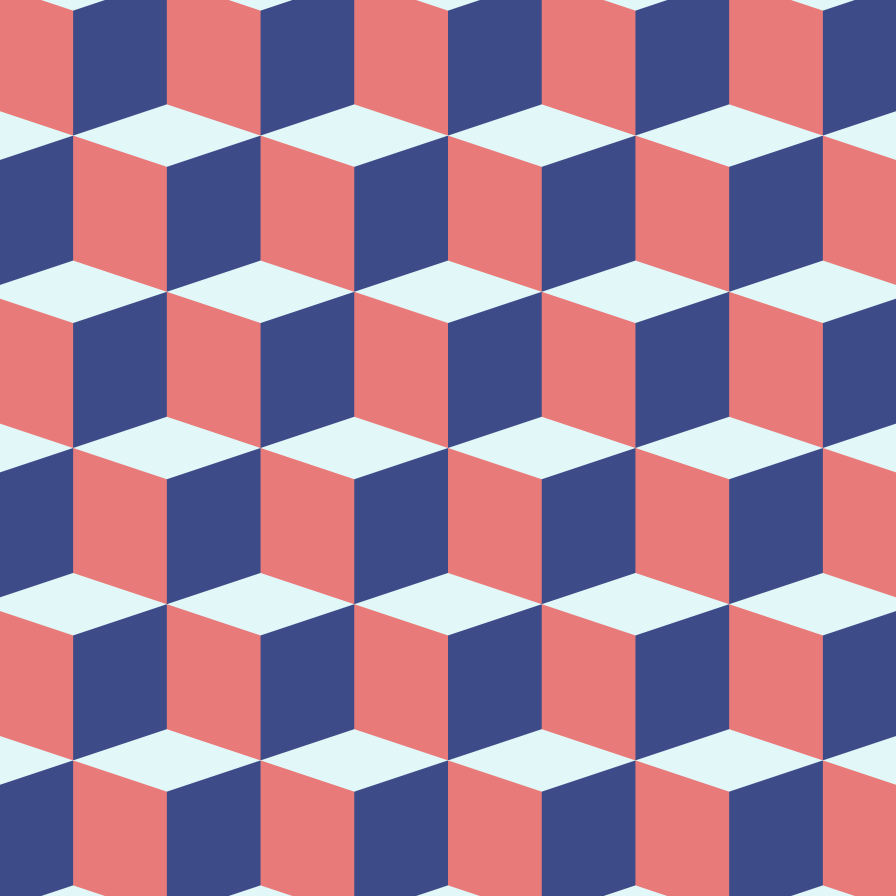
Reproduce this pattern procedurally as a Shadertoy shader.

```glsl
// Tumbling blocks: staggered rows of flat-shaded cubes with pale diamond tops.

const float HALF_WIDTH  = 0.1046;            // half a cube's width, in canvas heights
const float HALF_HEIGHT = HALF_WIDTH / 3.0;  // half a top diamond's height
const float ROW_PITCH   = 5.0;               // row spacing, in diamond half heights
const vec3 TOP_COLOR   = vec3(0.885, 0.970, 0.973);
const vec3 LEFT_COLOR  = vec3(0.910, 0.480, 0.476);
const vec3 RIGHT_COLOR = vec3(0.240, 0.300, 0.532);

// Wraps v into [-halfPeriod, halfPeriod).
float wrapCentered(float v, float halfPeriod) {
    return mod(v + halfPeriod, 2.0 * halfPeriod) - halfPeriod;
}

// Antialiased step across a signed distance, one pixel wide.
float coverage(float dist, float pixel) {
    return clamp(dist / pixel + 0.5, 0.0, 1.0);
}

// Signed distance to the diamond tops, positive inside; q is in cell units.
float topDistance(vec2 q) {
    vec2 a = abs(q);
    float alignedRow = a.x - a.y;
    float staggeredRow = (1.0 - a.x) - (ROW_PITCH - a.y);
    float scale = HALF_WIDTH * HALF_HEIGHT / length(vec2(HALF_WIDTH, HALF_HEIGHT));
    return max(alignedRow, staggeredRow) * scale;
}

// Signed distance to the nearest vertical edge, positive on right-hand faces.
float rightFaceDistance(vec2 q) {
    float edge = min(abs(q.x), 1.0 - abs(q.x)) * HALF_WIDTH;
    return q.x * q.y < 0.0 ? -edge : edge;
}

void mainImage(out vec4 fragColor, in vec2 fragCoord) {
    float pixel = 1.0 / iResolution.y;
    vec2 p = (fragCoord - 0.5 * iResolution.xy) * pixel;

    // One repeat spans two columns and two staggered rows.
    vec2 q = p / vec2(HALF_WIDTH, HALF_HEIGHT);
    q = vec2(wrapCentered(q.x, 1.0), wrapCentered(q.y, ROW_PITCH));

    // Side faces first, then the tops over them.
    vec3 color = mix(LEFT_COLOR, RIGHT_COLOR, coverage(rightFaceDistance(q), pixel));
    color = mix(color, TOP_COLOR, coverage(topDistance(q), pixel));
    fragColor = vec4(color, 1.0);
}
```
